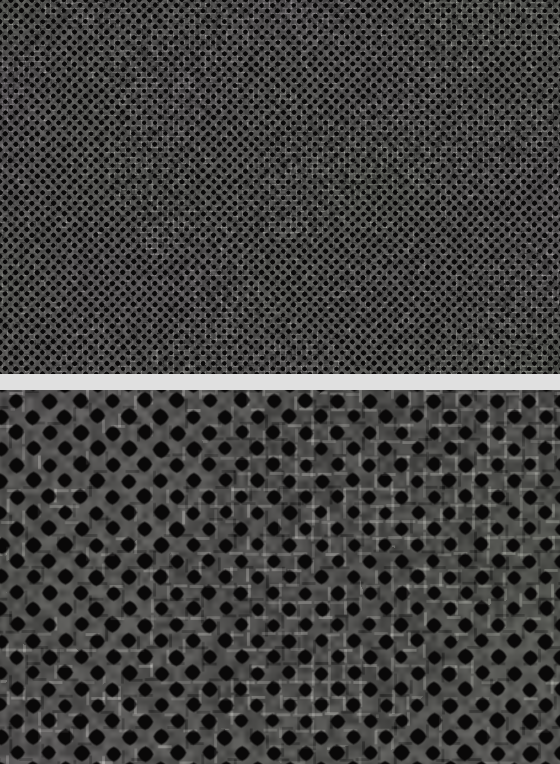
Top: the whole. Bottom: its middle third, enlarged.
Write a Shadertoy shader that draws this texture.

```glsl
// Dark grey perforated mesh: staggered rounded-diamond holes, about 52 x 35 cells with
// two holes each. Short pale and dull threads run between the holes, gathered in soft
// patches by value noise; hashes vary hole size, hole position and surface grain.

const float ROWS = 35.0;

float hash(vec2 p) {
    vec3 h = fract(p.xyx * vec3(0.1031, 0.1030, 0.0973));
    h += dot(h, h.yzx + 33.33);
    return fract((h.x + h.y) * h.z);
}

float noise(vec2 p) {
    vec2 cell = floor(p), f = fract(p);
    f = f * f * (3.0 - 2.0 * f);
    return mix(mix(hash(cell), hash(cell + vec2(1, 0)), f.x),
               mix(hash(cell + vec2(0, 1)), hash(cell + vec2(1, 1)), f.x), f.y);
}

// Signed dash along y, on a line midway between hole columns: pale > 0, dull < 0
float thread(vec2 q, float seed, float patchiness, float px) {
    vec2 u = q * 2.0;
    float column = floor(u.x);
    float along = u.y + hash(vec2(column, seed));
    float pick = hash(vec2(column, floor(along)) + seed);
    float across = abs(fract(u.x) - 0.5 + 0.24 * (pick - 0.5)) * 0.5;
    float line = 1.0 - smoothstep(0.025, 0.035 + max(0.5 * px, 0.03), across);
    float ends = smoothstep(0.5, 0.35, abs(fract(along) - 0.5));
    float pale = step(1.0 - mix(0.10, 0.50, patchiness), pick);
    float dull = step(pick, 0.25);
    return line * ends * (pale * mix(0.5, 1.0, hash(vec2(pick * 91.0, seed))) - 0.5 * dull);
}

void mainImage(out vec4 fragColor, in vec2 fragCoord) {
    vec2 p = fragCoord / iResolution.y;
    vec2 q = p * ROWS;
    float px = ROWS / iResolution.y;

    // Soft patches of worn weave
    float cloud = 0.65 * noise(p * 5.0 + 7.0) + 0.35 * noise(p * 12.0 + 31.0);
    float patchiness = smoothstep(0.3, 0.7, cloud);

    // Nearest hole on the staggered lattice, slightly displaced
    vec2 diagonal = vec2(q.x + q.y, q.x - q.y);
    vec2 id = floor(diagonal + 0.5);
    vec2 d = diagonal - id;
    vec2 offset = 0.5 * vec2(d.x + d.y, d.x - d.y);
    offset += 0.06 * (vec2(hash(id + 103.0), hash(id + 211.0)) - 0.5);
    float reach = mix(length(offset), 0.8 * (abs(offset.x) + abs(offset.y)), 0.4);
    float radius = 0.222 - 0.022 * patchiness + 0.04 * (hash(id + 307.0) - 0.5);
    float soft = max(0.045, 0.6 * px);
    float hole = 1.0 - smoothstep(radius - soft, radius + soft, reach);

    // Grainy surface with threads both ways
    float grain = noise(q * 5.0) - 0.5;
    float shade = 0.315 - 0.035 * (patchiness - 0.5) + 0.13 * grain;
    float threads = thread(q, 17.0, patchiness, px) + thread(q.yx, 59.0, patchiness, px);
    shade += 0.17 * threads;

    // Faint warm, green and violet drift
    float drift = noise(p * 4.0 + 50.0) - 0.5;
    vec3 tint = vec3(1.01, 1.0, 0.985) + drift * vec3(0.03, -0.03, 0.06);
    vec3 surface = shade * tint;

    // Loose pale fibres partly bridge the holes
    vec3 inside = vec3(0.035, 0.03, 0.03) + 0.09 * max(threads, 0.0);
    fragColor = vec4(mix(surface, inside, hole), 1.0);
}
```
